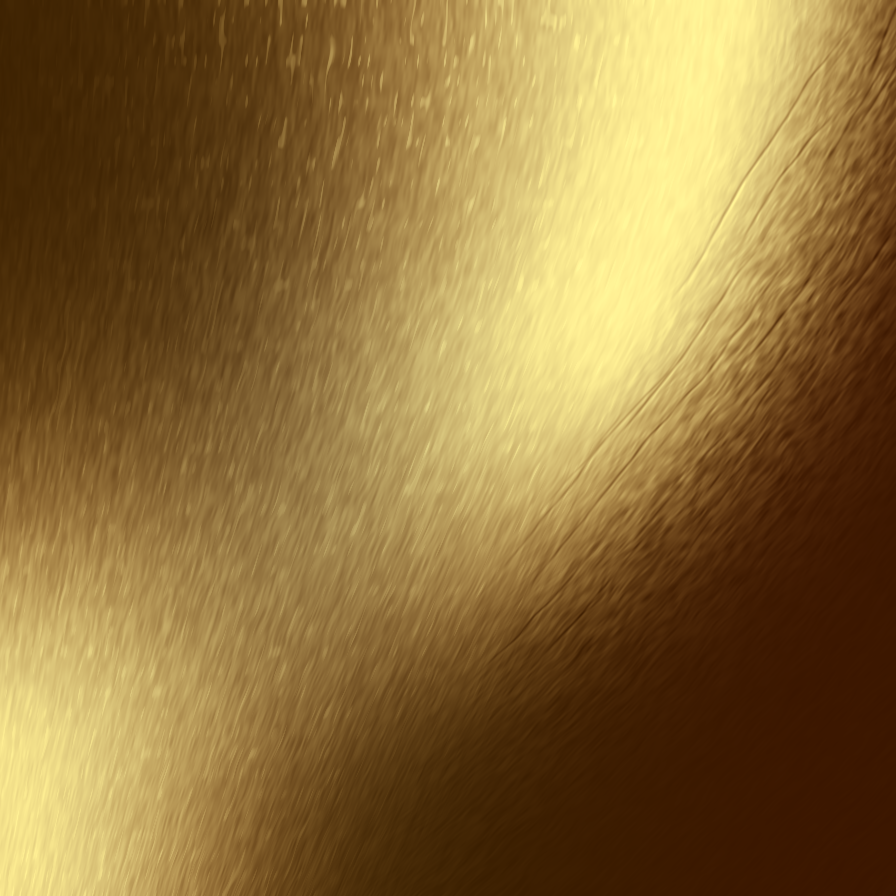
Reproduce this texture procedurally as a WebGL 2 fragment shader.

```glsl
#version 300 es
precision highp float;
// Brushed gold sheet: two soft reflections over curved, hair-fine grain and creases.
uniform vec2 u_resolution;
out vec4 fragColor;

float hash(vec2 p) {
  vec3 q = fract(p.xyx * vec3(0.1031, 0.1030, 0.0973));
  q += dot(q, q.yzx + 33.33);
  return fract((q.x + q.y) * q.z);
}

float noise(vec2 p) {
  vec2 i = floor(p), f = fract(p);
  f = f * f * (3.0 - 2.0 * f);
  return mix(mix(hash(i), hash(i + vec2(1, 0)), f.x),
             mix(hash(i + vec2(0, 1)), hash(i + vec2(1, 1)), f.x), f.y);
}

float bell(float x) { return exp(-0.5 * x * x); }

// Large reflections: a curved ridge with a steep right flank, and a lower left pool
float reflection(vec2 p) {
  float d = 1.0 - p.y;
  float off = p.x - (0.80 - 0.15 * d - 0.45 * d * d);
  float flank = off < 0.0 ? 0.19 + 0.11 * p.y : 0.15;
  float ridge = 1.04 * smoothstep(0.05, 0.67, p.y) * bell(off / flank);
  float pool = 0.97 * bell(p.x / (0.2 + 0.2 * p.y)) * bell(max(p.y - 0.13, 0.0) / 0.25);
  float light = ridge + pool - ridge * pool;
  return mix(light, smoothstep(0.0, 1.0, light), 0.3);
}

// Coordinate across the left strokes: upright at the top, leaning further down
float leftAcross(vec2 p) {
  float d = 1.0 - p.y;
  float bend = d * (0.1 + 0.42 * d) * (0.3 + 1.2 * p.x);
  return p.x + bend + 0.003 * (noise(p * vec2(40.0, 34.0)) - 0.5);
}

// Coordinate across the strokes that sweep along the right flank
float rightAcross(vec2 p) {
  float v = p.y - 0.41;
  return p.x - 0.78 * v + 0.25 * v * v + 0.006 * (noise(p * vec2(30.0, 30.0)) - 0.5);
}

// Signed relief of thin strokes; larger rate means shorter strokes
float strokes(float across, float y, float rate) {
  float coarse = noise(vec2(across * 140.0, y * 20.0 * rate));
  float fine = noise(vec2(across * 240.0 + 31.0, y * 36.0 * rate + 7.0));
  float hair = noise(vec2(across * 350.0 + 73.0, y * 70.0 * rate));
  return 0.35 * coarse + 0.8 * fine + 0.8 * hair - 0.975;
}

// Fine creases running beside the bright ridge
float creases(vec2 p) {
  float v = p.y - 0.41, sum = 0.0;
  float path = p.x - (0.61 + 0.85 * v - 0.25 * v * v);
  for (int i = 0; i < 13; i++) {
    float k = float(i);
    float wobble = 0.02 * (noise(vec2(p.y * 10.0, k * 5.3)) - 0.5)
                 + 0.004 * (noise(vec2(p.y * 45.0, k * 3.7)) - 0.5);
    float dist = path - wobble + 0.075 - 0.018 * k - 0.016 * hash(vec2(k, 4.0));
    float along = smoothstep(0.42, 0.8, noise(vec2(p.y * 7.0 + k * 2.7, k * 9.1)));
    sum += along * (bell(dist / 0.0013) - 0.4 * bell((dist - 0.0034) / 0.0015));
  }
  return sum * smoothstep(0.15, 0.32, p.y) * smoothstep(0.48, 0.62, p.x);
}

vec3 gold(float t) {
  return vec3(0.25, 0.12, 0.01) + t * vec3(0.70, 0.55, 0.30) + t * t * vec3(0.0, 0.22, 0.26);
}

void main() {
  vec2 p = gl_FragCoord.xy / u_resolution;
  float light = reflection(p);
  float across = leftAcross(p);

  // Grain is strongest in the midtones and on the right flank, nearly gone in the glare
  float flank = smoothstep(0.55, 0.8, p.x + 0.5 * (0.5 - p.y));
  float midtone = clamp(4.0 * light * (1.0 - 0.93 * light), 0.0, 1.0);
  float relief = mix(strokes(across, p.y, 1.0), strokes(rightAcross(p), p.y, 1.5), flank);
  float tone = light + relief * (0.012 + midtone * (0.12 + 0.16 * flank));

  // Thin bright hairs, denser on the upper left strokes
  float upper = smoothstep(0.6, 1.0, p.y) * bell((p.x - 0.36) / 0.13);
  float glint = noise(vec2(across * 270.0 + 57.0, p.y * 44.0 + 19.0));
  tone += smoothstep(0.72, 0.95, glint) * (0.09 * midtone * (1.0 - flank) + 0.17 * upper);
  tone -= 0.2 * creases(p) * smoothstep(0.02, 0.35, light);

  // Warm red in the right shadow, olive in the left one and between reflections
  vec3 color = gold(clamp(tone, -0.12, 1.05));
  float shade = 1.0 - smoothstep(0.0, 0.6, light);
  float right = smoothstep(0.4, 0.95, p.x);
  color += shade * mix(vec3(-0.02, 0.005, -0.01), vec3(-0.015, -0.03, -0.01), right);
  float olive = bell(length((p - vec2(0.34, 0.5)) / vec2(0.14, 0.25)));
  color += olive * vec3(-0.05, -0.02, 0.01);
  color += vec3(0.04, 0.03, -0.01) * smoothstep(0.88, 1.05, tone);
  fragColor = vec4(clamp(color, 0.0, 1.0), 1.0);
}
```
